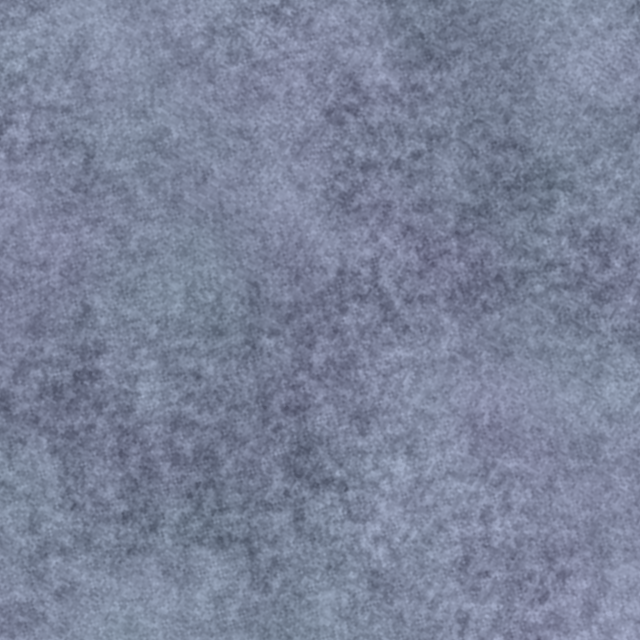
Reproduce this texture procedurally as a Shadertoy shader.

```glsl
#define DARK_SLATE vec3(0.38, 0.41, 0.49)
#define PALE_SLATE vec3(0.56, 0.60, 0.69)
#define VIOLET_SHIFT vec3(0.012, -0.004, 0.010)
#define BASE_TONE 0.54
#define CLOUD_SCALE 4.5
#define CLOUD_AMOUNT 0.29
#define MOTTLE_SCALE 58.0
#define MOTTLE_AMOUNT 0.31
#define GRAIN_SCALE 235.0
#define GRAIN_AMOUNT 0.33

float hash(vec2 p) {
    return fract(sin(dot(p, vec2(127.1, 311.7))) * 43758.5453);
}

// Smooth value noise in -1..1
float noise(vec2 p) {
    vec2 cell = floor(p);
    vec2 f = fract(p);
    f = f * f * (3.0 - 2.0 * f);
    float bottom = mix(hash(cell), hash(cell + vec2(1.0, 0.0)), f.x);
    float top = mix(hash(cell + vec2(0.0, 1.0)), hash(cell + vec2(1.0, 1.0)), f.x);
    return 2.0 * mix(bottom, top, f.y) - 1.0;
}

// Octaves are rotated against each other to hide the lattice
float fbm(vec2 p, int octaves, float gain) {
    const mat2 turn = mat2(0.8, 0.6, -0.6, 0.8);
    float sum = 0.0;
    float amplitude = 1.0;
    for (int i = 0; i < octaves; i++) {
        sum += amplitude * noise(p);
        p = turn * p * 2.03 + 17.3;
        amplitude *= gain;
    }
    return sum;
}

void mainImage(out vec4 fragColor, in vec2 fragCoord) {
    vec2 uv = fragCoord / iResolution.y;

    // Broad clouds with ragged, warped borders
    vec2 warp = vec2(noise(uv * 9.0 + 3.7), noise(uv * 9.0 + 41.2));
    float clouds = fbm(uv * CLOUD_SCALE + 0.3 * warp + 7.0, 5, 0.62);

    // Speckled mottling, strongest in the worn and darker zones
    float wear = clamp(1.0 + 0.45 * noise(uv * 5.0 + 23.0) - 0.25 * clouds, 0.5, 1.5);
    float mottle = wear * fbm(uv * MOTTLE_SCALE + 11.0, 3, 0.72);

    // Fine surface grain
    const mat2 tilt = mat2(0.87, 0.5, -0.5, 0.87);
    float grain = noise(tilt * uv * GRAIN_SCALE + 5.0);

    float tone = BASE_TONE + CLOUD_AMOUNT * clouds
               + MOTTLE_AMOUNT * mottle + GRAIN_AMOUNT * grain;

    // Slate ramp with a faint drift between grey and violet
    vec3 color = mix(DARK_SLATE, PALE_SLATE, clamp(tone, -0.4, 1.4));
    color += VIOLET_SHIFT * fbm(uv * 3.5 + 61.0, 3, 0.6);

    fragColor = vec4(color, 1.0);
}
```
